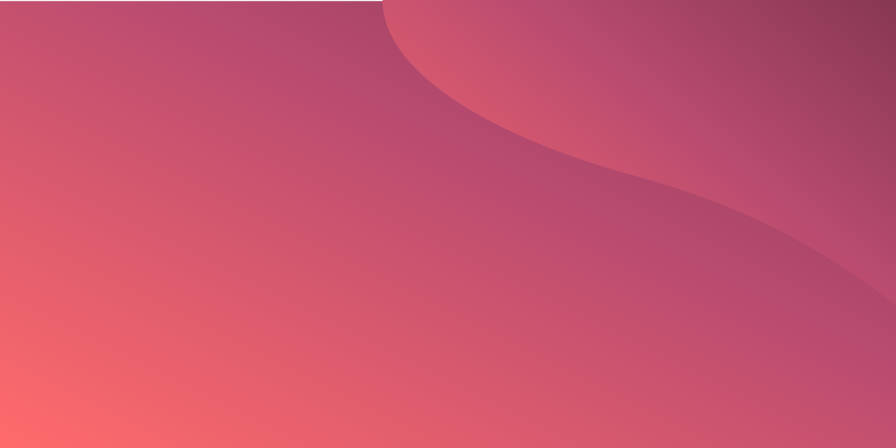
A Shadertoy shader for this background:

```glsl
// Coral to rose to plum ramp
vec3 duskRamp(float t) {
    vec3 coral = vec3(1.0, 0.42, 0.42);
    vec3 rose = vec3(0.722, 0.294, 0.439);
    vec3 plum = vec3(0.53, 0.218, 0.325);
    return t < 0.6 ? mix(coral, rose, clamp(t / 0.6, 0.0, 1.0))
                   : mix(rose, plum, clamp((t - 0.6) / 0.4, 0.0, 1.0));
}

vec2 bezier(vec2 a, vec2 b, vec2 c, vec2 d, float t) {
    float s = 1.0 - t;
    return s * s * s * a + 3.0 * s * s * t * b + 3.0 * s * t * t * c + t * t * t * d;
}

// S-shaped border: two cubics joined at the inflection, t from 0 to 2
vec2 waveCurve(float t) {
    vec2 join = vec2(1.419, 0.393);
    return t < 1.0
        ? bezier(vec2(0.854, 0.0), vec2(0.854, 0.169), vec2(1.12, 0.3125), join, t)
        : bezier(join, vec2(1.656, 0.458), vec2(1.836, 0.552), vec2(2.0, 0.682), t - 1.0);
}

// Border x at a given depth, found by bisection
float waveEdge(float depth) {
    float low = 0.0, high = 2.1;
    for (int i = 0; i < 18; i++) {
        float mid = 0.5 * (low + high);
        if (waveCurve(mid).y < depth) low = mid;
        else high = mid;
    }
    return waveCurve(0.5 * (low + high)).x;
}

void mainImage(out vec4 fragColor, in vec2 fragCoord) {
    vec2 uv = fragCoord / iResolution.xy;
    vec2 p = vec2(2.0 * uv.x, 1.0 - uv.y); // y is depth below the top
    float pixel = 1.0 / iResolution.y;

    // Corner-to-corner backdrop
    vec3 color = duskRamp(0.5 * (uv.x + uv.y));

    // Pale hairline along the top
    float hairline = clamp((0.0026 - p.y) / pixel + 0.5, 0.0, 1.0);
    color = mix(color, vec3(0.96, 0.94, 0.95), hairline);

    // Upper right wave with its own gradient
    float side = p.x - waveEdge(p.y);
    float blur = max(fwidth(side), pixel);
    vec3 waveColor = duskRamp(1.0 - 0.5 * (2.0 - p.x) - 0.62 * p.y);
    color = mix(color, waveColor, smoothstep(-0.6 * blur, 0.6 * blur, side));

    fragColor = vec4(color, 1.0);
}
```
